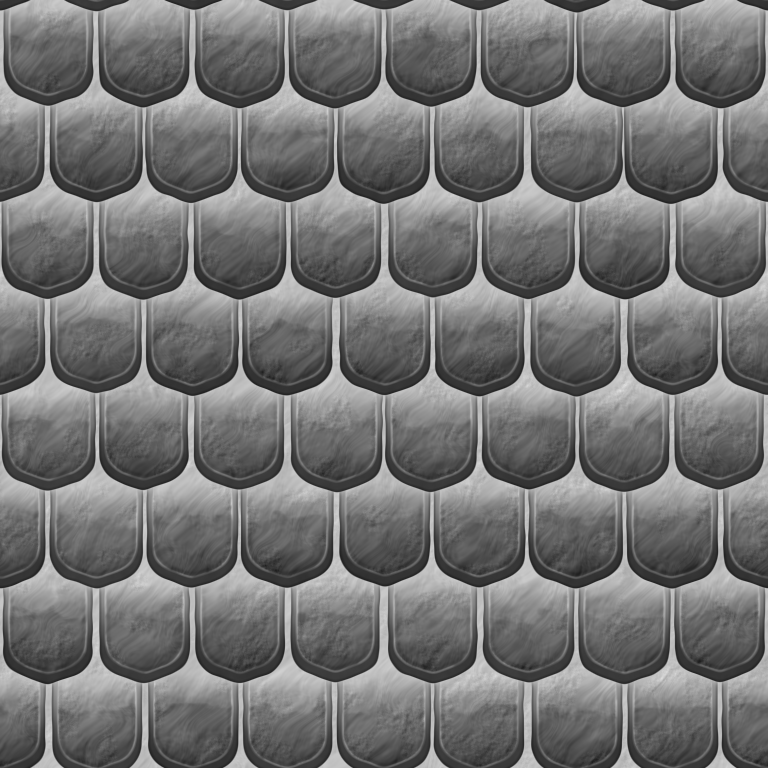
Give the GLSL for this pattern, as a Shadertoy shader.

```glsl
const float REPEATS = 8.0;     // tiles across and rows down
const float TIP_LEVEL = 0.885; // height of the lowest tips, in cells
const float GAP_TONE = 0.72;

float hash(vec2 p) {
    vec3 q = fract(p.xyx * vec3(0.1031, 0.1030, 0.0973));
    q += dot(q, q.yzx + 33.33);
    return fract((q.x + q.y) * q.z);
}

float noise(vec2 p) {
    vec2 i = floor(p), f = fract(p);
    f = f * f * (3.0 - 2.0 * f);
    float low = mix(hash(i), hash(i + vec2(1, 0)), f.x);
    float high = mix(hash(i + vec2(0, 1)), hash(i + vec2(1, 1)), f.x);
    return mix(low, high, f.y);
}

float fbm(vec2 p) {
    float sum = 0.0, amplitude = 0.5;
    for (int i = 0; i < 4; i++) {
        sum += amplitude * noise(p);
        p = mat2(1.6, 1.2, -1.2, 1.6) * p + 7.3;
        amplitude *= 0.5;
    }
    return sum / 0.9375;
}

float smoothMax(float a, float b, float k) {
    float h = max(k - abs(a - b), 0.0) / k;
    return max(a, b) + h * h * k * 0.25;
}

// Straight sides meeting a shallow pointed bottom; the tip is at the origin.
float tileDistance(vec2 p, float halfWidth) {
    float x = sqrt(p.x * p.x + 0.002);
    float slope = dot(vec2(x - 0.045, -p.y), normalize(vec2(0.38, 1.0)));
    return smoothMax(abs(p.x) - halfWidth, slope, 0.2);
}

// Diagonal brush strokes lit from one side, with fine grain.
float surfaceRelief(vec2 p) {
    vec2 q = vec2(6.0 * p.x - 3.5 * p.y, 1.6 * p.x + 2.6 * p.y);
    q += 1.2 * noise(p * 4.0);
    float strokes = fbm(q) - fbm(q + vec2(0.16, -0.08));
    float grain = fbm(p * 22.0) - fbm(p * 22.0 + vec2(0.4, -0.4));
    float rough = smoothstep(0.48, 0.7, noise(p * 4.5 + 11.0));
    return 0.38 * strokes + 0.16 * grain * rough;
}

float tileTone(vec2 p, float edge, float inner, vec2 grainPos, float pixel) {
    float height = p.y;

    // Dark glazed face below a ragged pale weathered band
    float tone = mix(0.25, 0.41, smoothstep(0.08, 0.62, height));
    float ragged = height + 0.3 * (fbm(grainPos * vec2(5.0, 7.0)) - 0.5);
    float pale = mix(0.52, 0.73, smoothstep(0.7, 1.12, height));
    tone = mix(tone, pale, smoothstep(0.66, 0.76, ragged) * 0.75
                         + smoothstep(0.7, 1.0, height) * 0.25);
    tone += 0.1 * (fbm(grainPos * 3.5 + 20.0) - 0.5);
    tone += surfaceRelief(grainPos);

    // Bevelled rim, darkest along its outer edge
    float rim = mix(0.215, 0.56, smoothstep(0.3, 1.0, height));
    rim *= mix(0.68, 1.0, smoothstep(0.0, 0.035, -edge));
    rim += 0.04 * (fbm(grainPos * 9.0) - 0.5);
    tone = mix(tone, rim, smoothstep(-pixel, pixel, inner)
                        * (1.0 - smoothstep(0.95, 1.15, height)));

    // Soft groove inside the raised line, then the line itself
    float fade = 1.0 - smoothstep(0.8, 1.08, height);
    tone -= 0.04 * fade * exp(-pow((inner + 0.035) / 0.02, 2.0));
    float line = 1.0 - smoothstep(0.009 - pixel, 0.013 + pixel, abs(inner));
    float worn = 0.55 + 0.45 * smoothstep(0.3, 0.6, noise(grainPos * 6.0));
    return tone + 0.17 * line * fade * worn;
}

// Paints one row over the tone behind it.
float paintRow(float behind, vec2 p, float row, float pixel) {
    float stagger = 0.5 * mod(row, 2.0);
    float column = floor(p.x + stagger);
    vec2 id = mod(vec2(column, row), REPEATS);
    vec2 seed = vec2(hash(id + 3.7), hash(id + 41.3));

    // Small differences in place, width and outline
    vec2 local = vec2(p.x + stagger - column - 0.5, p.y - row);
    local -= (seed - 0.5) * vec2(0.024, 0.03);
    float halfWidth = mix(0.462, 0.488, hash(id + 17.9));
    vec2 grainPos = local + floor(seed * 60.0) + seed.yx;
    float wobble = 0.014 * (noise(grainPos * 7.0) - 0.5);
    float edge = tileDistance(local, halfWidth) + wobble;
    float inner = tileDistance(local - vec2(0.0, 0.045), halfWidth)
                + 0.062 + 0.6 * wobble;

    // Pale worn halo on whatever lies behind the edge
    float halo = exp(-max(edge, 0.0) / 0.035);
    behind = mix(behind, 0.79, 0.6 * halo);

    float tone = tileTone(local, edge, inner, grainPos, pixel);
    tone += 0.035 * (hash(id + 73.1) - 0.5);
    return mix(behind, tone, 1.0 - smoothstep(-pixel, pixel, edge));
}

void mainImage(out vec4 fragColor, in vec2 fragCoord) {
    vec2 p = fragCoord / iResolution.xy * REPEATS;
    p.y -= TIP_LEVEL;
    float pixel = 0.75 * REPEATS / min(iResolution.x, iResolution.y);

    // Each higher row overlaps the row below
    float tone = GAP_TONE;
    for (int i = -1; i <= 1; i++) {
        tone = paintRow(tone, p, floor(p.y) + float(i), pixel);
    }
    fragColor = vec4(vec3(clamp(tone, 0.0, 1.0)), 1.0);
}
```
